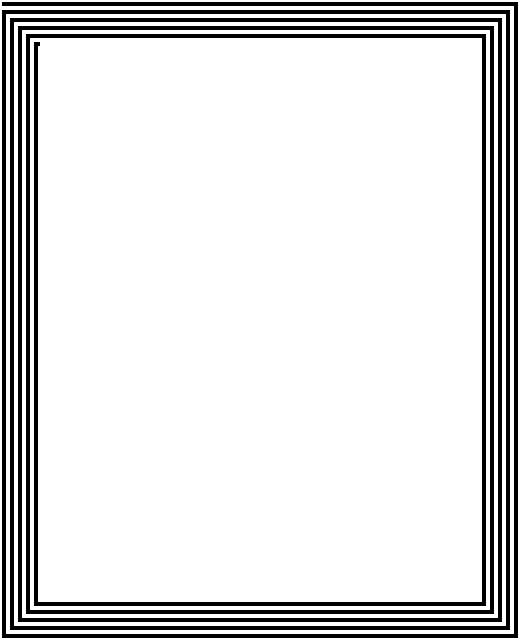
Reproduce this background procedurally as a Shadertoy shader.

```glsl
// A black square-cornered spiral winds five turns inward as a frame on white.
// Turns are a repeat of the distance to the nearest side; shifting the left
// side by one pitch in the upper half joins each turn to the next.

void mainImage(out vec4 fragColor, in vec2 fragCoord) {
    // One unit is the pitch between neighbouring turns
    vec2 grid = vec2(65.0, 80.0);
    vec2 pos = fragCoord / iResolution.xy * grid;
    float pixelsPerUnit = min(iResolution.x / grid.x, iResolution.y / grid.y);

    // Distances to the four sides
    float left = pos.x;
    float right = grid.x - pos.x;
    float bottom = pos.y;
    float top = grid.y - pos.y;

    // Depth along the spiral
    float turnShift = step(0.5 * grid.y, pos.y);
    float depth = min(min(left + turnShift, right), min(bottom, top));

    // Stroke half a pitch wide, centred in each turn
    float strokeDist = abs(fract(depth) - 0.5) - 0.25;
    float ink = clamp(0.5 - strokeDist * pixelsPerUnit, 0.0, 1.0);

    // Cut the outer end square and clear the panel inside the fifth turn
    ink *= clamp((left - 0.25) * pixelsPerUnit + 0.5, 0.0, 1.0);
    float inset = min(min(left, right), min(bottom, top));
    ink *= 1.0 - step(5.0, inset);

    fragColor = vec4(vec3(1.0 - ink), 1.0);
}
```
